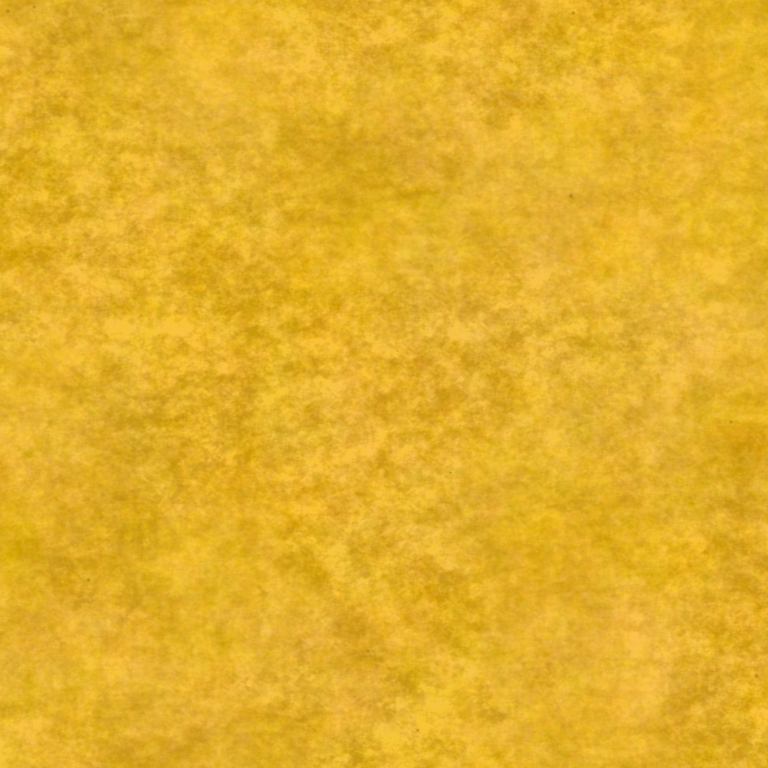
Reproduce this texture procedurally as a Shadertoy shader.

```glsl
#define CLOUD_SCALE 7.0
#define CLOUD_GAIN 1.75
#define MOTTLE_SCALE 38.0
#define MOTTLE_GAIN 2.1
#define STREAK_GAIN 0.45
#define STAIN_AMOUNT 0.42
#define TINT_AMOUNT 0.2
#define SPECK_CELLS 30.0
#define DARK_OCHRE vec3(0.832, 0.632, 0.098)
#define LIGHT_GOLD vec3(0.952, 0.750, 0.216)
#define STAIN_OLIVE vec3(0.700, 0.515, 0.060)

// Integer hash of a lattice cell, 0 to 1
float hash(vec2 cell) {
    uvec2 q = uvec2(ivec2(cell)) * uvec2(1597u, 3813u);
    uint h = (q.x ^ (q.y << 7)) * 74761u + q.y;
    h = (h ^ (h >> 15)) * 73939u;
    h = (h ^ (h >> 13)) * 48271u;
    h ^= h >> 16;
    return float(h & 65535u) / 65535.0;
}

float valueNoise(vec2 p) {
    vec2 cell = floor(p);
    vec2 f = p - cell;
    vec2 w = f * f * f * (f * (f * 6.0 - 15.0) + 10.0);
    float low = mix(hash(cell), hash(cell + vec2(1, 0)), w.x);
    float high = mix(hash(cell + vec2(0, 1)), hash(cell + vec2(1, 1)), w.x);
    return mix(low, high, w.y);
}

// Layered noise centred on zero
float fbm(vec2 p, int octaves, float gain) {
    const mat2 turn = mat2(0.96, 0.28, -0.28, 0.96);
    float sum = 0.0, weight = 1.0, total = 0.0;
    for (int i = 0; i < octaves; i++) {
        sum += weight * (valueNoise(p) - 0.5);
        total += weight;
        weight *= gain;
        p = turn * p * 2.03 + vec2(17.3, 41.7);
    }
    return sum / total;
}

// Sparse round specks, one candidate per cell
float specks(vec2 uv) {
    vec2 p = uv * SPECK_CELLS;
    vec2 cell = floor(p);
    vec2 centre = 0.25 + 0.5 * vec2(hash(cell + 211.0), hash(cell + 389.0));
    float radius = mix(0.04, 0.09, hash(cell + 503.0));
    float present = step(0.988, hash(cell + 607.0));
    return present * (1.0 - smoothstep(0.3 * radius, 1.4 * radius, length(p - cell - centre)));
}

void mainImage(out vec4 fragColor, in vec2 fragCoord) {
    vec2 uv = fragCoord / iResolution.y;

    // Broad clouds with ragged edges, slightly wider than tall
    vec2 wide = uv * vec2(0.9, 1.1);
    vec2 warp = 0.05 * vec2(fbm(wide * 13.0 + 70.0, 4, 0.6), fbm(wide * 13.0 + 130.0, 4, 0.6));
    float clouds = fbm((wide + warp) * CLOUD_SCALE + 11.0, 6, 0.78);

    // Fine mottling, rougher in some regions than in others
    float roughness = smoothstep(-0.2, 0.2, fbm(uv * 4.0 + 230.0, 3, 0.5));
    float mottle = fbm(wide * MOTTLE_SCALE + 310.0, 4, 0.92);

    // Faint brushed streaks, mostly horizontal
    float streaks = fbm(uv * vec2(9.0, 60.0) + 410.0, 3, 0.7)
                  + 0.6 * fbm(uv * vec2(60.0, 9.0) + 470.0, 3, 0.7);

    float tone = 0.54 + CLOUD_GAIN * clouds
               + MOTTLE_GAIN * mix(0.75, 1.25, roughness) * mottle
               + STREAK_GAIN * streaks;
    vec3 color = mix(DARK_OCHRE, LIGHT_GOLD, clamp(tone, -0.25, 1.15));

    // Drifts of pale against saturated, and of green against pink
    float pale = fbm(uv * 7.0 + 530.0, 5, 0.75) + 0.6 * fbm(uv * 80.0 + 590.0, 3, 0.9);
    float green = 0.5 * fbm(uv * 11.0 + 650.0, 5, 0.8) + 0.35 * fbm(uv * 75.0 + 690.0, 3, 0.9);
    color += TINT_AMOUNT * pale * vec3(-0.05, -0.03, 1.0);
    color += TINT_AMOUNT * green * vec3(-0.45, 0.3, -0.35);

    // Crumbly olive stains and a few dark specks
    float patches = smoothstep(0.0, 0.26, fbm(wide * 8.0 + 710.0, 5, 0.7));
    float crumbs = smoothstep(-0.16, 0.26, fbm(wide * 65.0 + 770.0, 3, 0.9));
    color = mix(color, STAIN_OLIVE, STAIN_AMOUNT * patches * crumbs);
    color = mix(color, STAIN_OLIVE * 0.75, 0.4 * specks(uv));

    fragColor = vec4(clamp(color, 0.0, 1.0), 1.0);
}
```
